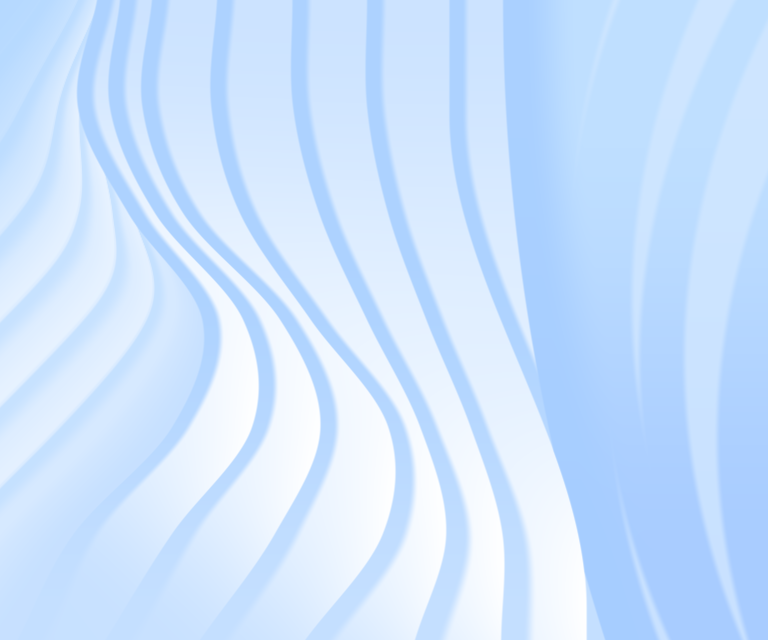
A Shadertoy shader for this background:

```glsl
// Soft blue paper folds: S-shaped ribbons with a shaded lip on each edge,
// layered left to right. Fold edges are splines, the creases at the left are
// a repeated phase field, and the streaks at the right are tapered parabolas.

const float ASPECT = 1.203;           // layout width in canvas heights
const int FOLDS = 6;                  // spline folds, left of the last lip
const int KNOTS = 7;                  // evenly spaced from top to bottom
const float LIP_WIDTH = 0.028;
const float LIP_FLARE = 0.020;        // extra lip width at the bottom
const float CREASE_GAP = 0.133;
const float STREAK_BEND = 0.47;

const vec3 WHITE = vec3(1.0);
const vec3 PAPER_TOP = vec3(0.80, 0.89, 1.0);
const vec3 PAPER_MID = vec3(0.87, 0.93, 1.0);
const vec3 PAPER_DIM = vec3(0.78, 0.88, 1.0);
const vec3 LIP_TOP = vec3(0.68, 0.825, 1.0);
const vec3 LIP_LOW = vec3(0.77, 0.875, 1.0);
const vec3 CREASE_BLUE = vec3(0.71, 0.85, 1.0);
const vec3 WALL_TOP = vec3(0.75, 0.875, 1.0);
const vec3 WALL_LOW = vec3(0.66, 0.80, 1.0);
const vec3 WALL_DEEP = vec3(0.65, 0.805, 1.0);
const vec3 STREAK_LIGHT = vec3(0.82, 0.905, 1.0);

// Horizontal spline controls, one row per fold
const float FOLD_X[42] = float[42](
    0.152, 0.122, 0.201, 0.317, 0.270, 0.116, 0.027,
    0.188, 0.172, 0.243, 0.381, 0.395, 0.270, 0.165,
    0.238, 0.223, 0.287, 0.439, 0.502, 0.431, 0.313,
    0.340, 0.331, 0.376, 0.487, 0.608, 0.600, 0.478,
    0.458, 0.459, 0.500, 0.575, 0.658, 0.699, 0.650,
    0.575, 0.575, 0.608, 0.668, 0.737, 0.787, 0.785);

// Streak: leftmost x, its depth, width at the top, change of width
const vec4 STREAKS[4] = vec4[4](
    vec4(0.893, 0.36, 0.022, -0.050),
    vec4(0.984, 0.47, 0.070, -0.090),
    vec4(1.066, 0.56, 0.135, -0.115),
    vec4(0.951, 0.60, -0.042, 0.070));

// Control value, extended in a straight line past both ends
float knot(int fold, int i) {
    int row = fold * KNOTS;
    int last = row + KNOTS - 1;
    if (i < 0) return 2.0 * FOLD_X[row] - FOLD_X[row + 1];
    if (i >= KNOTS) return 2.0 * FOLD_X[last] - FOLD_X[last - 1];
    return FOLD_X[row + i];
}

// Edge of the narrow sliver beside the right wall
float wallEdge(float depth) {
    return 0.788 + 0.16 * depth * depth;
}

// Horizontal place of a fold edge at a depth from the top
float foldEdge(int fold, float depth) {
    if (fold > FOLDS) return wallEdge(depth);
    if (fold == FOLDS) return 0.704 + 0.215 * smoothstep(0.18, 0.95, depth);
    float s = depth * float(KNOTS - 1);
    int i = clamp(int(floor(s)), 0, KNOTS - 2);
    float f = s - float(i);
    float a = knot(fold, i - 1), b = knot(fold, i);
    float c = knot(fold, i + 1), d = knot(fold, i + 2);
    return b + 0.5 * f * (c - a + f * (2.0 * a - 5.0 * b + 4.0 * c - d
         + f * (3.0 * (b - c) + d - a)));
}

// Diagonal creases that turn down as they near the first fold
vec3 creases(vec2 p, float firstEdge) {
    float gap = max(firstEdge - p.x, 0.0);
    float phase = p.y + p.x + 0.20 * exp(-gap / 0.055);
    float f = fract(phase / CREASE_GAP - 0.77);
    vec3 col = mix(CREASE_BLUE, PAPER_MID, smoothstep(0.0, 0.55, phase));
    col = mix(col, PAPER_DIM, smoothstep(0.65, 1.1, phase));
    float present = 1.0 - smoothstep(0.80, 0.90, phase);
    float shade = smoothstep(0.0, 0.05, f) * (1.0 - smoothstep(0.12, 0.50, f));
    col = mix(col, CREASE_BLUE, 0.55 * shade * present);
    float sheen = smoothstep(0.4, 0.95, f) * (1.0 - smoothstep(0.95, 1.0, f));
    return mix(col, WHITE, 0.25 * sheen * smoothstep(0.1, 0.6, phase) * present);
}

// Lit sheet with a shaded lip on its left and a glow by the next fold
vec3 ribbon(vec2 p, float edge, float next) {
    float pastGlow = p.y - (0.58 + 0.6 * (p.x - 0.3));
    vec3 col = mix(PAPER_TOP, PAPER_MID, smoothstep(0.0, 0.5, p.y));
    col = mix(col, PAPER_DIM, smoothstep(0.08, 0.45, pastGlow));
    float glow = exp(-pow(abs(pastGlow) / 0.24, 2.0) - max(next - p.x, 0.0) / 0.15);
    col = mix(col, WHITE, glow);
    float width = LIP_WIDTH + LIP_FLARE * smoothstep(0.65, 1.0, p.y);
    float lip = 1.0 - smoothstep(0.72 * width, 1.15 * width, p.x - edge);
    return mix(col, mix(LIP_TOP, LIP_LOW, smoothstep(0.4, 1.0, p.y)), lip);
}

// Blue wall with long pale streaks
vec3 wall(vec2 p) {
    vec3 col = mix(WALL_TOP, WALL_LOW, smoothstep(0.15, 0.9, p.y));
    float fromEdge = p.x - wallEdge(p.y);
    col = mix(col, WALL_DEEP, 0.85 * (1.0 - smoothstep(0.03, 0.12, fromEdge)));
    for (int i = 0; i < 4; i++) {
        vec4 s = STREAKS[i];
        float d = p.x - s.x - STREAK_BEND * (p.y - s.y) * (p.y - s.y);
        float width = s.z + s.w * p.y;
        float mask = smoothstep(0.0, 0.012, d) * smoothstep(0.0, 0.012, width - d);
        col = mix(col, STREAK_LIGHT, 0.8 * mask);
    }
    return col;
}

void mainImage(out vec4 fragColor, in vec2 fragCoord) {
    vec2 uv = fragCoord / iResolution.xy;
    vec2 p = vec2(uv.x * ASPECT, 1.0 - uv.y);   // y is depth from the top
    float soft = max(0.002, 1.0 / iResolution.y);

    float edge = foldEdge(0, p.y);
    vec3 col = creases(p, edge);
    for (int k = 0; k <= FOLDS; k++) {
        float next = foldEdge(k + 1, p.y);
        col = mix(col, ribbon(p, edge, next), smoothstep(-soft, soft, p.x - edge));
        edge = next;
    }
    edge = max(edge, foldEdge(FOLDS, p.y));
    col = mix(col, wall(p), smoothstep(-soft, soft, p.x - edge));
    fragColor = vec4(col, 1.0);
}
```
